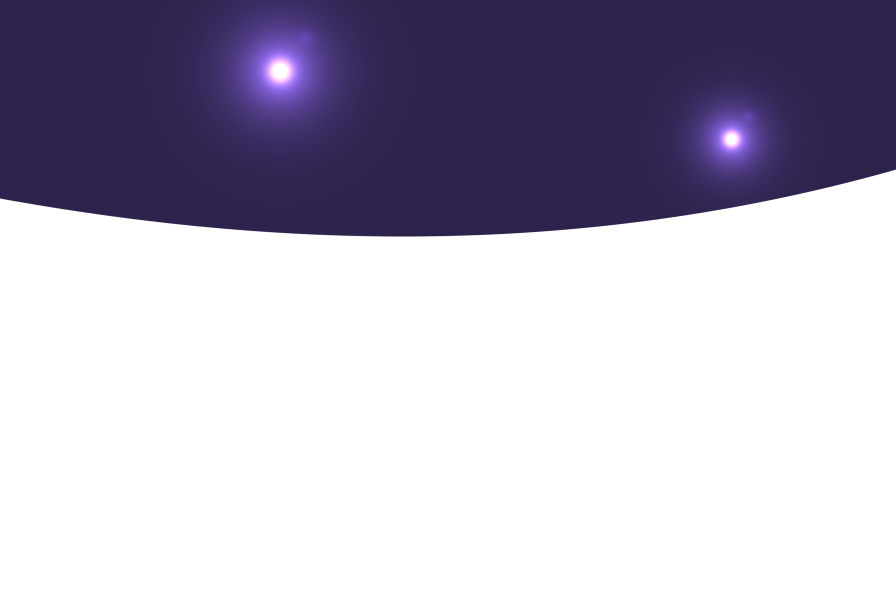
Write a Shadertoy shader that draws this background.

```glsl
// Two violet star glows on a deep purple sky, above a white field with a curved edge.

// Soft halo, bright core and faint side spark of one star
vec3 starGlow(vec2 p, vec2 center, float size) {
    vec2 q = (p - center) / size;
    vec2 spark = q - vec2(0.92, 1.21);
    vec3 halo = vec3(0.70, 0.51, 1.17) * exp(-length(q));
    vec3 core = vec3(0.90, 0.70, 0.30) * exp(-7.1 * dot(q, q));
    return halo + core + vec3(0.07, 0.03, 0.15) * exp(-11.8 * dot(spark, spark));
}

// Height of the lower boundary of the sky
float skyEdge(float x) {
    float d = x - 0.674;
    return 0.6045 + d * d * (0.151 + 0.0165 * d);
}

void mainImage(out vec4 fragColor, in vec2 fragCoord) {
    // Canvas height is one unit
    vec2 p = fragCoord / iResolution.y;
    float pixel = 1.0 / iResolution.y;

    // Sky with both stars
    vec3 sky = vec3(0.176, 0.135, 0.295);
    sky += starGlow(p, vec2(0.4688, 0.881), 0.047);
    sky += starGlow(p, vec2(1.2235, 0.767), 0.032);

    // White field below the curve
    float skyMask = smoothstep(-0.7 * pixel, 0.7 * pixel, p.y - skyEdge(p.x));
    fragColor = vec4(mix(vec3(1.0), min(sky, 1.0), skyMask), 1.0);
}
```
